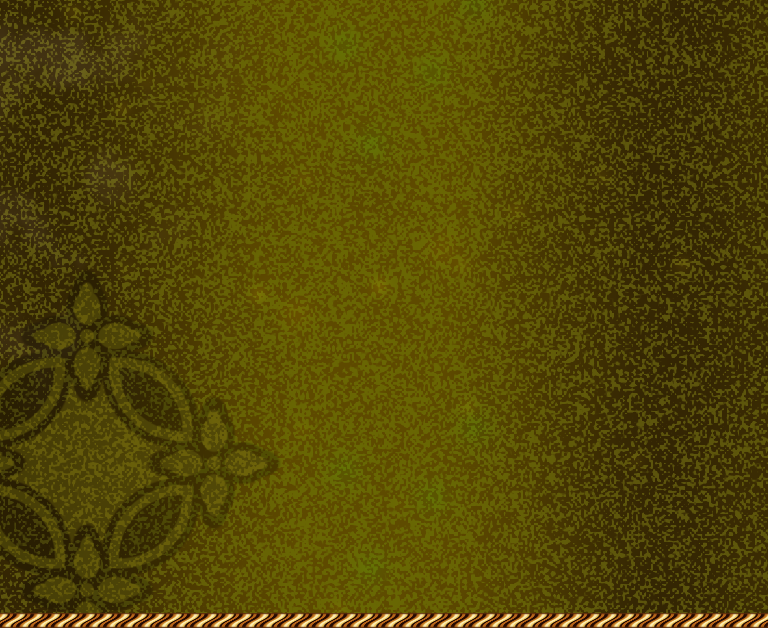
This background is drawn by a Shadertoy shader. Its source:

```glsl
// Speckled olive-gold backdrop with a floral medallion and a twisted rope border.

const vec3 UMBER = vec3(0.20, 0.145, 0.012);
const vec3 UMBER_SPECK = vec3(0.36, 0.33, 0.05);
const vec3 OLIVE = vec3(0.37, 0.29, 0.0);
const vec3 OLIVE_SPECK = vec3(0.41, 0.40, 0.012);
const vec3 LEAF_GOLD = vec3(0.40, 0.36, 0.04);
const vec3 ROPE_DARK = vec3(0.14, 0.04, 0.01);
const vec3 ROPE_ORANGE = vec3(0.72, 0.40, 0.10);
const vec3 ROPE_GOLD = vec3(0.94, 0.80, 0.38);
const vec3 ROPE_SHINE = vec3(1.0, 0.95, 0.78);
const float TAU = 6.2832;

float hash(vec2 p) {
    vec3 h = fract(vec3(p.xyx) * 0.1031);
    h += dot(h, h.yzx + 33.33);
    return fract((h.x + h.y) * h.z);
}

float noise(vec2 p) {
    vec2 i = floor(p), f = fract(p);
    f = f * f * (3.0 - 2.0 * f);
    float low = mix(hash(i), hash(i + vec2(1, 0)), f.x);
    float high = mix(hash(i + vec2(0, 1)), hash(i + vec2(1, 1)), f.x);
    return mix(low, high, f.y);
}

float fbm(vec2 p) {
    float sum = 0.0, amp = 0.5;
    for (int i = 0; i < 4; i++) {
        sum += amp * noise(p);
        p = p * 2.1 + 17.0;
        amp *= 0.5;
    }
    return sum;
}

float cover(float d, float aa) { return 1.0 - smoothstep(-aa, aa, d); }

float ellipse(vec2 p, vec2 r) { return (length(p / r) - 1.0) * min(r.x, r.y); }

float spot(vec2 d, float radius) { return exp(-dot(d, d) / (radius * radius)); }

// Soft spot repeated up the canvas
float columnGlow(vec2 p, vec2 center, float period) {
    vec2 d = p - center;
    d.y -= period * round(d.y / period);
    return spot(d, 0.022) + 0.4 * spot(d, 0.05);
}

// Small glows, one per jittered cell
float scatteredGlow(vec2 p, float cell) {
    vec2 id = floor(p / cell);
    float sum = 0.0;
    for (int y = -1; y <= 1; y++)
    for (int x = -1; x <= 1; x++) {
        vec2 c = id + vec2(x, y) + 40.0;
        vec2 center = (c - 40.0 + vec2(hash(c), hash(c + 71.0))) * cell;
        sum += hash(c + 29.0) * spot(p - center, 0.014);
    }
    return sum;
}

// Four lobed petals around a round heart
float flower(vec2 p) {
    float heart = length(p) - 0.011;
    p = abs(p);
    p = p.x < p.y ? p.yx : p;
    float body = ellipse(p - vec2(0.045, 0.0), vec2(0.027, 0.021));
    float tip = ellipse(p - vec2(0.067, 0.0), vec2(0.018, 0.011));
    return min(heart, min(body, tip));
}

// Pointed leaf lying across the diagonal
float leaf(vec2 p) {
    float along = (p.x - p.y) * 0.7071;
    float across = abs((p.x + p.y) * 0.7071 - 0.1435);
    return length(vec2(along, across + 0.07)) - 0.116;
}

vec3 medallion(vec3 col, vec2 p, float grain, float aa) {
    vec2 q = abs(p);
    q = q.x < q.y ? q.yx : q;
    float blossom = flower(q - vec2(0.2022, 0.0));
    float blade = leaf(q);
    float outline = min(blossom, blade) - 0.012;
    float field = max(q.x + q.y - 0.204, -outline);
    float rim = abs(blade + 0.008) - 0.008;
    vec3 gold = LEAF_GOLD * (0.80 + 0.26 * grain) * (0.97 + 0.3 * p.x);
    col *= 1.0 - 0.22 * cover(outline, aa * 1.5);
    col = mix(col, gold, 0.72 * cover(field, aa * 1.5));
    return mix(col, gold, 0.85 * cover(min(blossom, rim), aa));
}

// Slanted S-shaped strands; uv.y spans the band
vec3 rope(vec2 uv) {
    float phase = fract(uv.x - 0.85 * uv.y + 0.13 * sin(TAU * uv.y));
    float thick = 1.0 - smoothstep(0.18, 0.30, abs(phase - 0.36));
    float thin = 1.0 - smoothstep(0.05, 0.13, abs(phase - 0.82));
    float shine = 1.0 - smoothstep(0.03, 0.13, abs(phase - 0.40));
    vec3 col = mix(ROPE_DARK, mix(ROPE_ORANGE, ROPE_GOLD, smoothstep(0.15, 0.4, phase)), thick);
    col = mix(col, ROPE_ORANGE, thin);
    col = mix(col, ROPE_SHINE, 0.8 * shine);
    float edge = smoothstep(0.36, 0.5, abs(uv.y - 0.5));
    return mix(col, mix(ROPE_DARK, ROPE_ORANGE, 0.35), edge);
}

void mainImage(out vec4 fragColor, in vec2 fragCoord) {
    vec2 p = fragCoord / iResolution.y;
    float x = fragCoord.x / iResolution.x;
    float aa = 1.0 / iResolution.y;

    // Bright central column fading to dark sides
    float light = smoothstep(0.03, 0.43, x) * (1.0 - smoothstep(0.54, 0.88, x));
    light += 0.15 * smoothstep(0.90, 1.0, x) + 0.22 * (fbm(p * 7.0) - 0.47);
    light = clamp(light, 0.0, 1.0);

    // Fine speckle, sparser in the dark
    float level = mix(0.62, 0.50, light);
    float grain = smoothstep(level - 0.13, level + 0.13, noise(p * 290.0));
    vec3 col = mix(mix(UMBER, OLIVE, light), mix(UMBER_SPECK, OLIVE_SPECK, light), grain);

    // Smoky patches on the left
    float smoke = smoothstep(0.42, 0.70, fbm(p * 11.0 + 5.0)) * (1.0 - smoothstep(0.08, 0.38, x));
    col += vec3(0.05, 0.045, 0.06) * smoke * smoothstep(0.2, 0.6, p.y);

    // Green and amber glows
    float green = columnGlow(p, vec2(0.592, 0.772), 0.677) + columnGlow(p, vec2(0.549, 0.928), 0.677)
                + columnGlow(p, vec2(0.688, 0.885), 0.677) + columnGlow(p, vec2(0.756, 0.318), 0.677);
    float amber = spot(p - vec2(0.473, 0.502), 0.026) + spot(p - vec2(0.705, 0.602), 0.026);
    col += vec3(-0.012, 0.035, 0.004) * green + vec3(0.035, 0.02, 0.0) * amber;
    col += vec3(0.07, 0.06, 0.005) * scatteredGlow(p, 0.21);

    col = medallion(col, p - vec2(0.1385, 0.2627), grain, aa);

    // Rope border along the bottom
    float band = 0.0239;
    col = mix(col, rope(vec2(p.x / 0.0277, p.y / band)), cover(p.y - band, aa * 0.5));
    fragColor = vec4(col, 1.0);
}
```
